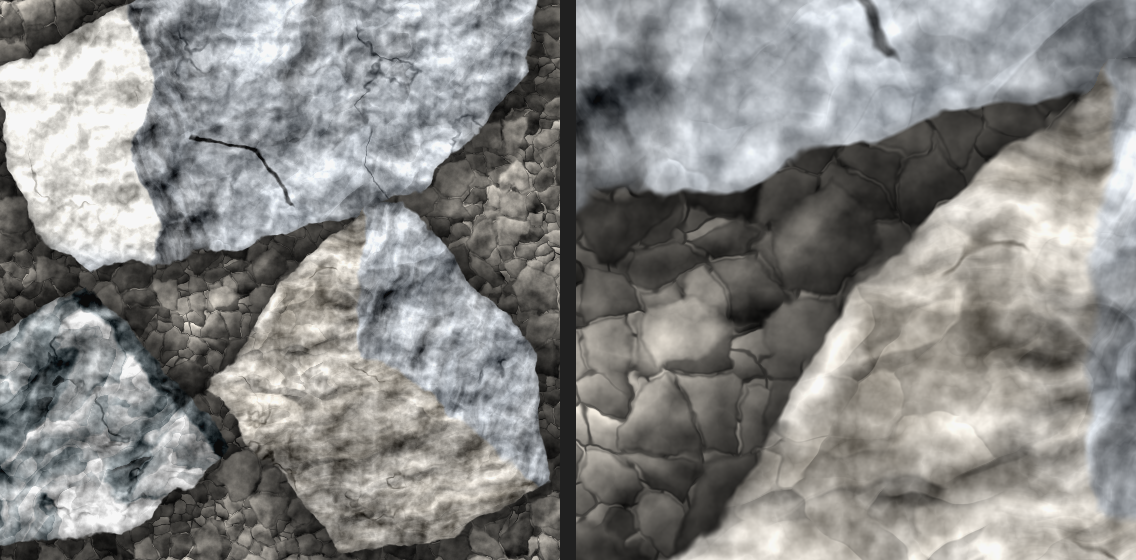
Left, the full canvas; right, a detail of the centre.
A WebGL 1 fragment shader for this texture:

```glsl
precision highp float;
// Three broken, silvery ore rocks on dark gravel: roughened convex polygons
// with warped cell facets, lit ridges, streaks and cracks over layered cells.
uniform vec2 u_resolution;

const vec2 LIGHT = vec2(-.5, .85);
const vec3 COLD = vec3(.97, 1., 1.035);
const vec3 WARM = vec3(1.03, 1., .95);
const vec3 TEAL = vec3(.9, 1.02, 1.07);
const float ROUGHNESS = .05;   // raggedness of the outlines
const float FACET_WARP = .2;   // bending of the facet edges
const float SOFTNESS = .002;   // blur of the outlines
const float RELIEF = 1.3;      // strength of the lit ridges

float hash(vec2 p) { return fract(sin(dot(p, vec2(127.1, 311.7))) * 43758.5453); }

float noise(vec2 p) {
  vec2 i = floor(p), f = fract(p), e = vec2(1, 0);
  f = f * f * (3. - 2. * f);
  return mix(mix(hash(i), hash(i + e), f.x), mix(hash(i + e.yx), hash(i + e.xx), f.x), f.y);
}

float fbm(vec2 p) {
  float sum = 0., amp = .516;
  for (int i = 0; i < 5; i++) {
    sum += amp * noise(p);
    p = mat2(1.6, 1.2, -1.2, 1.6) * p + 5.3;
    amp *= .5;
  }
  return sum;
}

vec2 warp(vec2 p) { return vec2(fbm(p), fbm(p + 31.)) - .5; }

float ridge(vec2 p) { return abs(fbm(p) - .5); }

float relief(vec2 p) { return ridge(p + .2 * LIGHT) - ridge(p - .2 * LIGHT); }

// Nearest cell: offset from its site, gap to the next site, random id.
vec4 cells(vec2 p) {
  vec4 best = vec4(0);
  float first = 9., second = 9.;
  for (int y = -1; y <= 1; y++) for (int x = -1; x <= 1; x++) {
    vec2 c = floor(p) + vec2(x, y);
    vec2 v = p - c - .1 - .8 * vec2(hash(c), hash(c + 57.));
    float d = length(v);
    if (d < first) { second = first; first = d; best = vec4(v, 0, hash(c + 113.)); }
    else second = min(second, d);
  }
  best.z = second - first;
  return best;
}

vec2 turn(vec2 p, float a) { return mat2(cos(a), -sin(a), sin(a), cos(a)) * p; }

// Signed distance to the line from l.xy to l.zw, positive on its right.
float side(vec2 p, vec4 l) {
  vec2 d = normalize(l.zw - l.xy);
  return dot(p - l.xy, vec2(d.y, -d.x));
}

float segment(vec2 p, vec4 l) {
  vec2 d = l.zw - l.xy, v = p - l.xy;
  return length(v - d * clamp(dot(v, d) / dot(d, d), 0., 1.));
}

float facets(vec2 p) {
  p += FACET_WARP * warp(p * 8.);
  float sum = 0., freq = 6., amp = 1.;
  for (int i = 0; i < 3; i++) {
    vec4 c = cells(p * freq + freq);
    vec2 tilt = vec2(c.w, hash(vec2(c.w, freq))) - .5;
    sum += amp * smoothstep(0., .1, c.z) * (c.w - .5 + 1.6 * dot(c.xy, tilt));
    freq *= 2.2;
    amp *= .7;
  }
  return sum;
}

float streaks(vec2 p, float angle) { return fbm(turn(p, angle) * vec2(8, 70)) - .5; }

float topOutline(vec2 p) {
  float d = max(side(p, vec4(0, .75, .06, .59)), side(p, vec4(.06, .59, .16, .51)));
  d = max(d, max(side(p, vec4(.16, .51, .44, .56)), side(p, vec4(.44, .56, .75, .66))));
  d = max(d, max(side(p, vec4(.75, .66, .94, .86)), p.x - .943));
  return max(d, max(side(p, vec4(.24, 1, 0, .88)), -p.x));
}

float rightOutline(vec2 p) {
  float d = max(side(p, vec4(.38, .29, .6, .02)), side(p, vec4(.6, .02, .81, .04)));
  d = max(d, max(side(p, vec4(.81, .04, .974, .14)), side(p, vec4(.974, .14, .957, .37))));
  d = max(d, max(side(p, vec4(.957, .37, .73, .635)), p.y - .638));
  return max(d, side(p, vec4(.64, .638, .38, .325)));
}

float leftOutline(vec2 p) {
  float d = max(side(p, vec4(0, .02, .27, .06)), side(p, vec4(.27, .06, .41, .205)));
  return max(d, max(side(p, vec4(.41, .205, .15, .49)), side(p, vec4(.15, .49, 0, .4))));
}

vec3 gravel(vec2 p, float gap) {
  float tone = .24, freq = 50.;
  vec2 q = p + .035 * warp(p * 22.);
  for (int i = 0; i < 3; i++) {
    vec4 c = cells(q * freq + freq);
    float stone = .27 + .3 * hash(vec2(c.w, 3)) + .25 * dot(c.xy, LIGHT);
    stone *= mix(.6, 1., smoothstep(0., .2, c.z));
    tone = mix(tone, stone, step(.25 * float(i), c.w) * smoothstep(0., .12, c.z));
    freq *= .6;
  }
  tone *= .3 + .9 * fbm(p * 5.) + .6 * fbm(p * 60.);
  return (tone + .6 * relief(p * 30.)) * mix(.45, 1.08, smoothstep(0., .1, gap)) * WARM;
}

// White cleaved end, dark blue fold, then pale planes.
vec3 topRock(vec2 p, vec2 w) {
  float fold = w.x - .26 - .022 * sin(w.y * 24. - 19.), edge = smoothstep(-.004, .004, fold);
  float white = (1. - edge) * smoothstep(.53, .62, w.y + .2 * w.x);
  float dark = edge * (1. - smoothstep(.03, .17, fold));
  float tone = .7 + .2 * facets(turn(p, .9) * vec2(.65, 1)) * (1. - .5 * white);
  tone += .2 * white + dark * (.6 * streaks(w, 2.) - .2);
  float crevice = segment(w, vec4(.57, 1.02, .53, .87));
  float crack = min(segment(w, vec4(.35, .76, .46, .73)), segment(w, vec4(.46, .73, .52, .63)));
  tone -= .25 * (1. - smoothstep(0., .03, crevice)) + .5 * (1. - smoothstep(.001, .006, crack));
  return tone * mix(COLD, vec3(1.01, 1, .975), white);
}

// Cold face at the right, warm streaked front, crumbled left corner.
vec3 rightRock(vec2 p, vec2 w) {
  float seam = max(side(w, vec4(.64, .64, .655, .38)), side(w, vec4(.655, .38, .95, .13)));
  float cold = 1. - smoothstep(-.004, .004, seam);
  float crumble = 1. - smoothstep(.07, .13, length(w - vec2(.5, .365)));
  float tone = .61 + (.16 + .26 * crumble) * facets(turn(p, .3) * vec2(.7, 1.1) + 3.);
  tone += .55 * mix(streaks(w, .2), streaks(w, 1.2), cold) * (1. - crumble);
  return tone * mix(WARM, COLD, cold);
}

// Glassy fracture with a dark wall along its upper right.
vec3 leftRock(vec2 p, vec2 w) {
  float tone = .58 + .42 * facets(turn(p, .6) * vec2(.7, 1) + 8.);
  tone *= mix(1., .4, smoothstep(-.03, -.02, side(w, vec4(.41, .205, .15, .49))));
  return max(tone, .13) * mix(TEAL, vec3(1), smoothstep(.25, .75, tone));
}

void main() {
  vec2 p = gl_FragCoord.xy / u_resolution.y, w = p + ROUGHNESS * warp(p * 14.);
  float top = topOutline(w), right = rightOutline(w), left = leftOutline(w);
  float d = min(top, min(right, left));
  vec3 rock = d == top ? topRock(p, w) : d == right ? rightRock(p, w) : leftRock(p, w);
  float cracks = (1. - smoothstep(0., .02, ridge(w * 7.))) * smoothstep(.5, .65, fbm(p * 9.));
  rock += RELIEF * (relief(w * 11.) + .5 * relief(p * 38.)) - .25 * cracks;
  rock *= 1. - .2 * smoothstep(-.015, 0., d);
  vec3 color = mix(gravel(p, d), rock, 1. - smoothstep(-SOFTNESS, SOFTNESS, d));
  gl_FragColor = vec4(clamp(color, .04, .97), 1);
}
```
